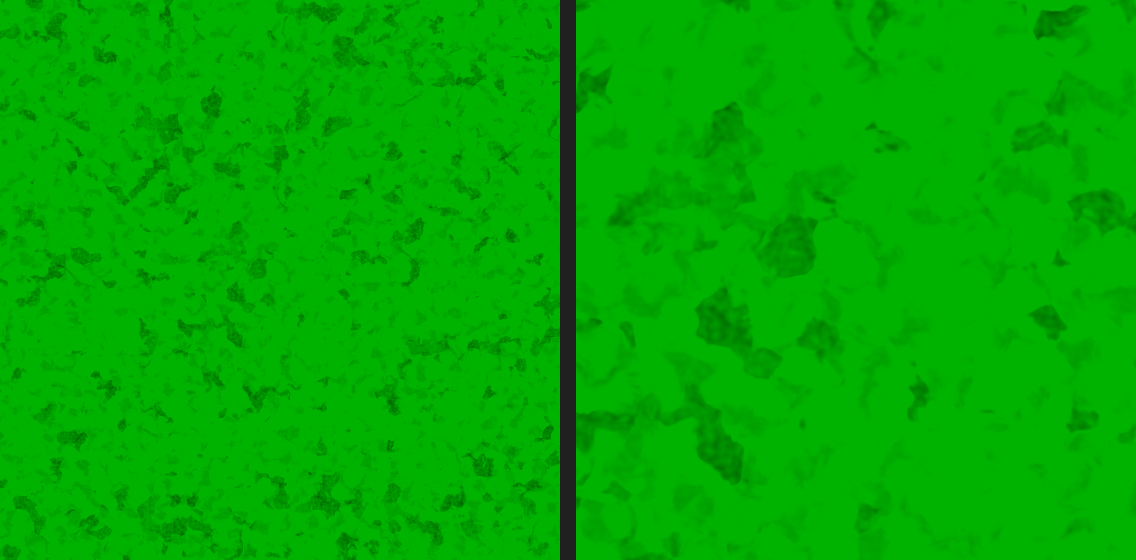
Left: the whole. Right: its middle third, enlarged.
This texture is drawn by a Shadertoy shader. Its source:

```glsl
// Bright green ground scattered with ragged, grainy dark green flecks.

// Unit gradient for a lattice cell
vec2 gradientAt(vec2 cell) {
    uvec2 q = uvec2(ivec2(cell) + 4096);
    uint h = q.x * 1597334677U ^ q.y * 3812015801U;
    h = (h ^ (h >> 15)) * 2246822519U;
    h ^= h >> 13;
    float angle = 6.28318 * float(h & 65535U) / 65536.0;
    return vec2(cos(angle), sin(angle));
}

float gradientNoise(vec2 p) {
    vec2 i = floor(p), f = p - i;
    vec2 u = f * f * f * (f * (f * 6.0 - 15.0) + 10.0);
    vec2 e = vec2(1, 0);
    float a = dot(gradientAt(i), f);
    float b = dot(gradientAt(i + e.xy), f - e.xy);
    float c = dot(gradientAt(i + e.yx), f - e.yx);
    float d = dot(gradientAt(i + e.xx), f - e.xx);
    return mix(mix(a, b, u.x), mix(c, d, u.x), u.y);
}

float fractalNoise(vec2 p) {
    float sum = 0.0, weight = 1.0;
    for (int octave = 0; octave < 4; octave++) {
        sum += weight * gradientNoise(p);
        p = mat2(1.6, 1.2, -1.2, 1.6) * p + 17.3;
        weight *= 0.5;
    }
    return sum;
}

void mainImage(out vec4 fragColor, in vec2 fragCoord) {
    vec2 uv = fragCoord / iResolution.y;

    // Bend the domain so that fleck outlines turn ragged
    vec2 warp = vec2(gradientNoise(uv * 48.0 + 5.0), gradientNoise(uv * 48.0 + 91.0));
    vec2 p = uv + 0.009 * warp;

    // Flecks gather in loose clusters
    float cluster = gradientNoise(uv * 6.0 + 31.0);
    float fleck = smoothstep(0.25, 0.41, fractalNoise(p * 25.0) + 0.45 * cluster);

    // Faint mottling between the flecks
    float mottle = smoothstep(0.08, 0.46, fractalNoise(p * 42.0 + 140.0) + 0.25 * cluster);

    // Rare thin creases, cut into short curved pieces
    float ridge = abs(gradientNoise(p * 11.0 + 60.0));
    float crease = (1.0 - smoothstep(0.0, 0.045, ridge))
                 * smoothstep(0.24, 0.45, gradientNoise(uv * 13.0 + 210.0));

    // Fine grain and uneven depth show only inside the dark parts
    float grain = gradientNoise(uv * 210.0) + 0.6 * gradientNoise(uv * 110.0 + 9.0);
    float depth = 0.125 + 0.13 * gradientNoise(uv * 17.0 + 77.0);
    float shade = fleck * depth * (1.0 + 0.75 * grain)
                + mottle * 0.065 * (1.0 + 0.6 * grain)
                + crease * 0.10 * (1.0 + grain);

    fragColor = vec4(0.0, 0.703 - max(shade, 0.0), 0.0, 1.0);
}
```
